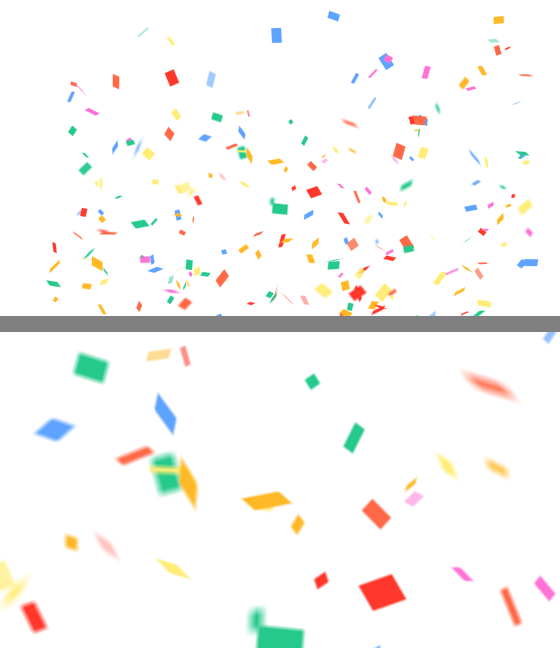
Top, the full canvas; bottom, a detail of the centre.
Reproduce this pattern procedurally as a WebGL 2 fragment shader.

```glsl
#version 300 es
precision highp float;
// Confetti falling over a white ground. Each piece is a flat rectangle turned
// at random in space and projected to a parallelogram, then painted in order
// with filtered edges; a few pieces are out of focus or half faded.

#define PIECES 215
#define SIZE_MIN 0.008
#define SIZE_MAX 0.0255
#define SIDE_RATIO 0.66
#define LEFT_EDGE 0.095
#define RIGHT_EDGE 0.955
#define TOP_EDGE 0.985
#define FALL_BIAS 0.57
#define SHARP_BLUR 0.003
#define SOFT_BLUR 0.013

uniform vec2 u_resolution;
out vec4 outColor;

const float TAU = 6.28318;
const vec3 GROUND = vec3(1.0);
const vec3 PALETTE[7] = vec3[7](
    vec3(1.00, 0.93, 0.47),  // lemon
    vec3(1.00, 0.72, 0.15),  // amber
    vec3(1.00, 0.45, 0.84),  // pink
    vec3(0.37, 0.64, 1.00),  // blue
    vec3(0.15, 0.79, 0.55),  // green
    vec3(1.00, 0.22, 0.17),  // red
    vec3(1.00, 0.41, 0.28)   // coral
);

// Four random values in 0..1 from one seed.
vec4 hash4(float seed) {
    vec4 p = fract(seed * vec4(0.1031, 0.1030, 0.0973, 0.1099));
    p += dot(p, p.wzxy + 33.33);
    return fract((p.xxyz + p.yzzw) * p.zywx);
}

float cross2(vec2 a, vec2 b) {
    return a.x * b.y - a.y * b.x;
}

// Share of a filter window at offset x that lies within a band of given half width.
float bandCoverage(float x, float halfWidth, float window) {
    float upper = min(x + 0.5 * window, halfWidth);
    float lower = max(x - 0.5 * window, -halfWidth);
    return clamp((upper - lower) / window, 0.0, 1.0);
}

// Parallelogram with half axes a and b, as the overlap of two bands.
float parallelogram(vec2 p, vec2 a, vec2 b, float window) {
    float area = abs(cross2(a, b));
    float lengthA = length(a), lengthB = length(b);
    return bandCoverage(cross2(p, b) / lengthB, area / lengthB, window)
         * bandCoverage(cross2(p, a) / lengthA, area / lengthA, window);
}

void main() {
    vec2 uv = gl_FragCoord.xy / u_resolution.y;
    float aspect = u_resolution.x / u_resolution.y;
    vec3 color = GROUND;

    for (int i = 0; i < PIECES; i++) {
        float seed = float(i) * 3.0 + 17.0;
        vec4 place = hash4(seed);
        vec4 turn = hash4(seed + 1.0);
        vec4 look = hash4(seed + 2.0);

        // Position: pieces gather toward the bottom and a little to the left.
        vec2 center = vec2(
            aspect * mix(LEFT_EDGE, RIGHT_EDGE, pow(place.x, 1.15)),
            mix(-0.02, TOP_EDGE, 1.0 - pow(place.y, FALL_BIAS)));
        vec2 p = uv - center;
        float size = mix(SIZE_MIN, SIZE_MAX, place.z);
        if (dot(p, p) > 6.0 * size * size) continue;

        // Orientation: spin in the plane, tilt away from it, then spin again.
        float spin = TAU * turn.x;
        float heading = TAU * turn.y;
        float tilt = mix(0.06, 1.0, turn.z);
        mat2 rotation = mat2(cos(heading), sin(heading), -sin(heading), cos(heading));
        vec2 a = size * (rotation * vec2(cos(spin), tilt * sin(spin)));
        vec2 b = size * SIDE_RATIO * (rotation * vec2(-sin(spin), tilt * cos(spin)));

        // Focus, fading and colour.
        float blur = mix(SHARP_BLUR, SOFT_BLUR, pow(look.x, 7.0));
        float window = max(blur, 1.2 / u_resolution.y);
        float opacity = mix(0.4, 1.0, smoothstep(0.0, 0.12, look.y));
        vec3 paper = PALETTE[int(min(look.z * 7.0, 6.0))];
        color = mix(color, paper, opacity * parallelogram(p, a, b, window));
    }
    outColor = vec4(color, 1.0);
}
```
